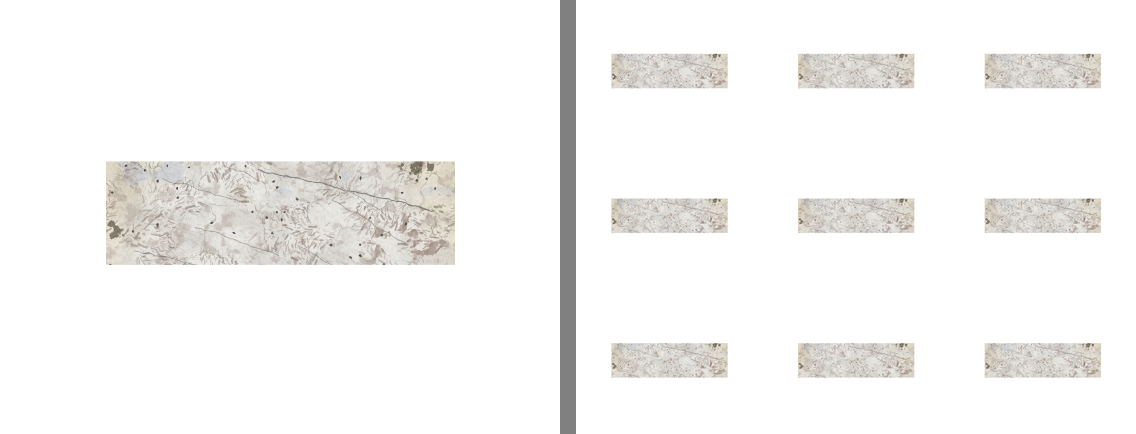
Left, the tile; right, the same tile 3 across and 3 down.
Write a WebGL 2 fragment shader that draws this texture.

```glsl
#version 300 es
precision highp float;

uniform vec2 u_resolution;
out vec4 fragColor;

// The canvas spans 13 x 10 units; lattices of k cells per unit wrap at its edges.
vec3 hash3(vec2 cell, float k, float seed) {
    uvec3 v = uvec3(mod(cell, vec2(13.0, 10.0) * k), seed + k * 31.0);
    v = v * 1664525u + 1013904223u;
    v.x += v.y * v.z; v.y += v.z * v.x; v.z += v.x * v.y;
    v ^= v >> 16u;
    v.x += v.y * v.z; v.y += v.z * v.x; v.z += v.x * v.y;
    return vec3(v >> 8u) / 16777216.0;
}

float noise(vec2 p, float k, float seed) {
    vec2 cell = floor(p * k), f = fract(p * k);
    f = f * f * (3.0 - 2.0 * f);
    float bottom = mix(hash3(cell, k, seed).x, hash3(cell + vec2(1, 0), k, seed).x, f.x);
    float top = mix(hash3(cell + vec2(0, 1), k, seed).x, hash3(cell + 1.0, k, seed).x, f.x);
    return mix(bottom, top, f.y);
}

float fbm(vec2 p, float k, float seed) {
    float sum = 0.0, gain = 0.533;
    for (int i = 0; i < 4; i++) {
        sum += gain * noise(p, k, seed);
        k *= 2.0;
        gain *= 0.5;
    }
    return sum;
}

float segmentDistance(vec2 p, vec2 a, vec2 b) {
    vec2 ab = b - a;
    return length(p - a - ab * clamp(dot(p - a, ab) / dot(ab, ab), 0.0, 1.0));
}

float stroke(float d, float halfWidth, float px) {
    return 1.0 - smoothstep(halfWidth - 0.7 * px, halfWidth + 0.7 * px, d);
}

// Crystal cells: x is the distance to the border, y a random value per crystal.
vec2 crystals(vec2 p) {
    float nearest = 9.0, second = 9.0, id = 0.0;
    for (int n = 0; n < 9; n++) {
        vec2 cell = floor(p) + vec2(n % 3 - 1, n / 3 - 1);
        vec3 r = hash3(cell, 1.0, 5.0);
        float d = length(p - cell - r.xy);
        if (d < nearest) { second = nearest; nearest = d; id = r.z; }
        else second = min(second, d);
    }
    return vec2(0.5 * (second - nearest), id);
}

// Short strokes that follow a slowly turning grain direction.
float flecks(vec2 p, float k, float halfWidth, float amount, float px) {
    float ink = 0.0;
    for (int n = 0; n < 9; n++) {
        vec2 cell = floor(p * k) + vec2(n % 3 - 1, n / 3 - 1);
        vec3 r = hash3(cell, k, 11.0), s = hash3(cell, k, 12.0);
        vec2 center = cell + r.xy;
        float angle = 0.75 + 4.0 * (noise(center / k, 1.0, 3.0) - 0.5) + 1.3 * (r.z - 0.5);
        vec2 arm = vec2(cos(angle), sin(angle)) * mix(0.2, 0.75, s.y);
        float density = amount * smoothstep(0.25, 0.7, noise(center / k, 2.0, 4.0));
        float d = segmentDistance(p * k, center - arm, center + arm);
        float shape = stroke(d, halfWidth * mix(0.6, 1.4, s.z), px * k);
        ink = max(ink, step(s.x, density) * shape * mix(0.5, 1.0, r.z));
    }
    return ink;
}

void main() {
    vec2 p = gl_FragCoord.xy / u_resolution * vec2(13.0, 10.0);
    float px = 10.0 / u_resolution.y;
    vec2 outside = abs(p - vec2(6.51, 5.09)) - vec2(4.05, 1.19);
    float slab = 1.0 - smoothstep(-0.5 * px, 0.5 * px, max(outside.x, outside.y));
    if (slab <= 0.0) { fragColor = vec4(1.0); return; }

    vec2 warp = vec2(fbm(p, 3.0, 1.0), fbm(p, 3.0, 2.0)) - 0.5;
    vec2 bent = p + 0.16 * warp;
    vec2 crystal = crystals(p + 0.4 * warp);
    float cluster = 1.0 - smoothstep(0.5, 1.1, length((p - vec2(9.3, 4.45)) / vec2(1.3, 0.7)) + warp.x);

    // Pale ground with mottling, warm ends and a few bluish spots
    vec3 color = mix(vec3(0.85, 0.84, 0.815), vec3(0.9, 0.895, 0.875), smoothstep(0.3, 0.65, fbm(p, 2.0, 6.0)));
    color += 0.018 * (crystal.y - 0.5);
    float ends = smoothstep(2.6, 4.2, abs(p.x - 6.51) + 0.5 * (p.y - 5.0) + warp.y);
    color *= mix(vec3(1.0), vec3(0.99, 0.965, 0.91), ends);
    float blue = smoothstep(0.72, 0.8, noise(bent, 2.0, 7.0)) * smoothstep(5.3, 5.8, p.y);
    color = mix(color, vec3(0.79, 0.8, 0.83), 0.7 * blue);

    // Flecks, sparser inside some crystals
    float fill = mix(0.3, 1.0, smoothstep(0.15, 0.5, crystal.y)) + 0.4 * cluster;
    vec3 brown = mix(vec3(0.55, 0.53, 0.5), vec3(0.59, 0.49, 0.45), max(cluster, noise(p, 2.0, 8.0)));
    color = mix(color, brown, 0.6 * min(1.0, fill) * flecks(bent, 13.0, 0.13, 0.6, px));
    color = mix(color, brown, 0.8 * min(1.0, fill) * flecks(bent, 7.0, 0.13, 0.5 + 0.5 * cluster, px));
    float patches = smoothstep(0.58, 0.72, fbm(bent, 5.0, 9.0)) * (0.35 + 0.5 * cluster);
    color = mix(color, vec3(0.64, 0.57, 0.53), patches);

    // Crystal borders and long cracks that fall to the right
    color = mix(color, vec3(0.57, 0.56, 0.53), 0.5 * stroke(crystal.x, 0.008, px) * noise(p, 3.0, 10.0) * 1.5);
    vec2 wobbly = p + 0.14 * warp;
    float crack = stroke(segmentDistance(wobbly, vec2(6.0, 6.1), vec2(10.1, 5.15)), 0.012, px);
    for (int i = 0; i < 7; i++) {
        vec3 r = hash3(vec2(i, 3), 1.0, 13.0);
        vec2 start = vec2(2.6, 4.1) + r.xy * vec2(6.5, 2.1);
        vec2 end = start + (0.7 + 1.2 * r.z) * vec2(1.0, -0.2 - 0.5 * r.x);
        crack = max(crack, 0.7 * stroke(segmentDistance(wobbly, start, end), 0.008, px));
    }
    color = mix(color, vec3(0.4, 0.39, 0.36), 0.75 * crack);

    // Dark mineral specks and two stains near the ends
    vec2 cell = floor(bent * 4.0);
    vec3 r = hash3(cell, 4.0, 14.0);
    float speck = stroke(length(bent * 4.0 - cell - 0.2 - 0.6 * r.xy), 0.11, px * 4.0);
    color = mix(color, vec3(0.24, 0.23, 0.22), 0.85 * speck * step(0.88, r.z));
    float stain = min(length((p - vec2(2.68, 4.65)) * vec2(1.3, 0.8)), length((p - vec2(9.75, 6.2)) * vec2(0.6, 1.3)));
    stain = 1.0 - smoothstep(0.1, 0.2, stain + 0.7 * (fbm(p, 7.0, 15.0) - 0.5));
    color = mix(color, vec3(0.38, 0.36, 0.29), 0.75 * stain);

    color += 0.05 * (noise(p, 24.0, 16.0) - 0.5);
    fragColor = vec4(mix(vec3(1.0), color, slab), 1.0);
}
```
